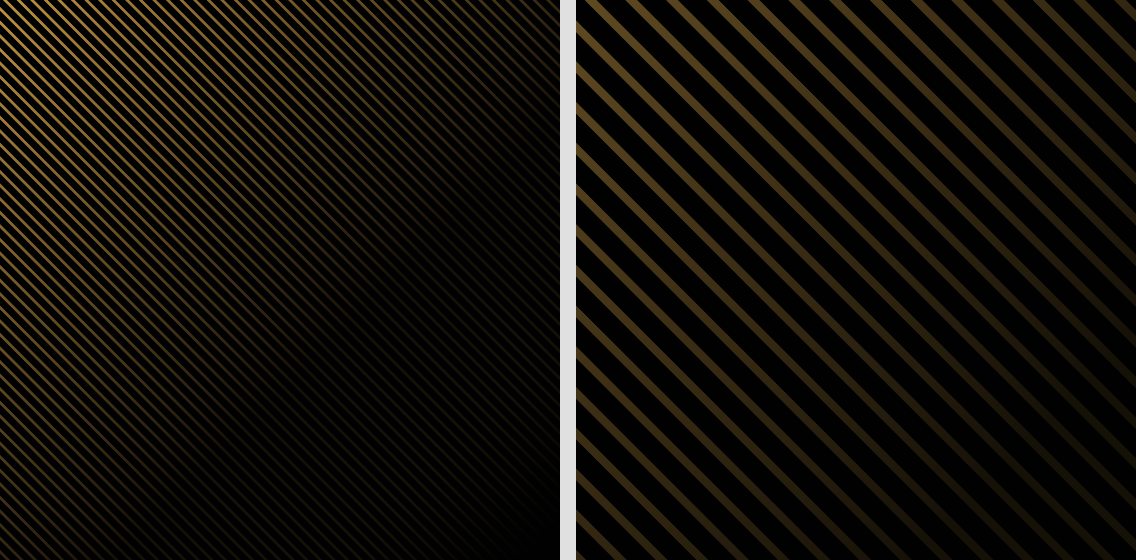
Left: the whole. Right: its middle third, enlarged.
Write a WebGL 2 fragment shader that draws this pattern.

```glsl
#version 300 es
precision highp float;
// Thin gold diagonal stripes on black, fading from the top left corner.

#define STRIPES 41.25        // repeats along each side
#define STRIPE_PHASE 0.645   // stripe centre within one repeat
#define STRIPE_WIDTH 0.29    // painted share of one repeat
#define FADE_END 0.60        // where the bright fade reaches the dim tone
#define DIM_END 0.78         // where the dim tone starts to sink into black
#define GOLD vec3(0.74, 0.57, 0.26)
#define DIM_GOLD vec3(0.085, 0.066, 0.028)
#define BLACK vec3(0.003)

uniform vec2 u_resolution;
out vec4 outColor;

// Coverage of a stripe, smoothed over one pixel step.
float stripeCoverage(float position, float pixelStep) {
    float distanceToCentre = abs(fract(position - STRIPE_PHASE + 0.5) - 0.5);
    float edge = distanceToCentre - 0.5 * STRIPE_WIDTH;
    return 1.0 - smoothstep(-0.5 * pixelStep, 0.5 * pixelStep, edge);
}

// Stripe colour along the fade: 0 at the top left, 1 at the bottom right.
vec3 stripeColor(float fade) {
    vec3 color = mix(GOLD, DIM_GOLD, clamp(fade / FADE_END, 0.0, 1.0));
    return mix(color, BLACK, smoothstep(DIM_END, 1.0, fade));
}

void main() {
    vec2 uv = gl_FragCoord.xy / u_resolution;
    float down = 1.0 - uv.y;

    // Stripes run from the upper left to the lower right.
    float position = (down - uv.x) * STRIPES;
    float pixelStep = STRIPES * length(1.0 / u_resolution);

    float fade = 0.5 * (uv.x + down);
    vec3 color = mix(BLACK, stripeColor(fade), stripeCoverage(position, pixelStep));
    outColor = vec4(color, 1.0);
}
```
